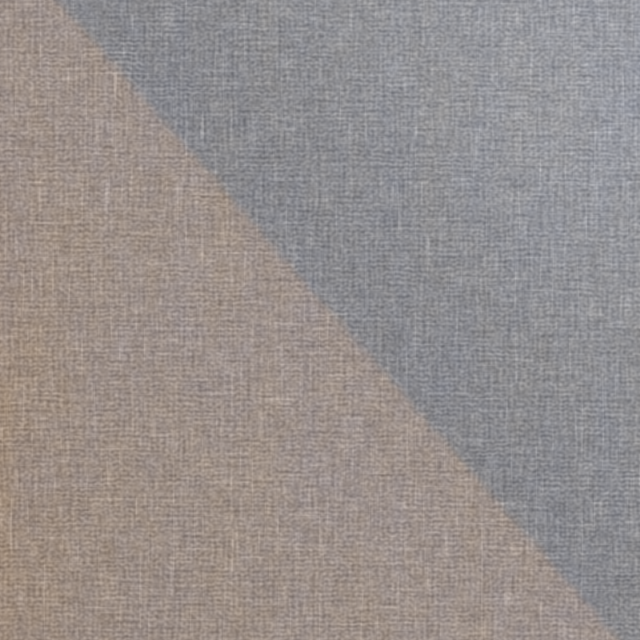
Reproduce this texture procedurally as a WebGL 2 fragment shader.

```glsl
#version 300 es
precision highp float;

uniform vec2 u_resolution;
out vec4 fragColor;

// Shadow boundary: a straight diagonal from top left to bottom right
const vec2 EDGE_TOP = vec2(0.090, 1.0);
const vec2 EDGE_BOTTOM = vec2(0.968, 0.0);
const float EDGE_SOFTNESS = 0.011;
const float EDGE_WOBBLE = 0.006;

// Light on the cloth
const vec3 WARM_EDGE = vec3(0.617, 0.570, 0.547);
const vec3 WARM_FAR = vec3(0.608, 0.553, 0.516);
const vec3 WARM_RIM = vec3(0.010, -0.006, -0.024);
const vec3 COOL_EDGE = vec3(0.533, 0.533, 0.549);
const vec3 COOL_FAR = vec3(0.582, 0.583, 0.595);
const vec3 COOL_GLOW = vec3(0.022, 0.028, 0.042);
const vec2 GLOW_CENTRE = vec2(1.0, 0.88);
const vec3 MOTTLE_TINT = vec3(0.016, 0.005, -0.020);

// Weave
const float THREADS = 128.0;
const float ROW_DEPTH = 0.027;
const float COLUMN_DEPTH = 0.014;
const float FIBRE_DEPTH = 0.072;
const float GRAIN_DEPTH = 0.105;
const float SLUB_LIGHT = 0.060;
const float TAU = 6.2831853;

vec2 hashGradient(ivec2 cell) {
    uvec2 q = uvec2(cell) * uvec2(1597334677u, 3812015801u);
    uint n = (q.x ^ q.y) * 1597334677u;
    n = (n ^ (n >> 15)) * 2246822519u;
    n ^= n >> 13;
    float angle = float(n >> 8) / 16777216.0 * TAU;
    return vec2(cos(angle), sin(angle));
}

float gradientNoise(vec2 p) {
    ivec2 i = ivec2(floor(p));
    vec2 f = fract(p);
    vec2 w = f * f * f * (f * (f * 6.0 - 15.0) + 10.0);
    float a = dot(hashGradient(i), f);
    float b = dot(hashGradient(i + ivec2(1, 0)), f - vec2(1, 0));
    float c = dot(hashGradient(i + ivec2(0, 1)), f - vec2(0, 1));
    float d = dot(hashGradient(i + ivec2(1, 1)), f - vec2(1, 1));
    return mix(mix(a, b, w.x), mix(c, d, w.x), w.y);
}

// Threads along x: two octaves of stretched noise
float fibres(vec2 p, float seed) {
    float sum = 0.0, amplitude = 0.65;
    vec2 scale = vec2(16.0, THREADS * 1.15);
    for (int i = 0; i < 2; i++) {
        sum += amplitude * gradientNoise(p * scale + seed);
        scale *= vec2(2.6, 0.8);
        amplitude *= 0.7;
        seed += 31.7;
    }
    return sum;
}

// Sparse pale threads, thin and broken, that run along x
float slubs(vec2 p, float seed) {
    float n = gradientNoise(p * vec2(11.0, THREADS * 1.2) + seed);
    float broken = 0.8 + 0.9 * gradientNoise(p * vec2(60.0, 40.0) + seed);
    return smoothstep(0.22, 0.58, n) * broken;
}

float weave(vec2 p) {
    vec2 bend = vec2(gradientNoise(p * vec2(30.0, 14.0) + 7.3),
                     gradientNoise(p * vec2(14.0, 30.0) + 51.9));
    vec2 phase = TAU * (p * THREADS + 0.7 * bend);
    float patchy = 0.8 + 0.8 * gradientNoise(p * 18.0 + 17.1);

    float height = ROW_DEPTH * patchy * sin(phase.y + 0.6 * sin(phase.x * 0.5));
    height += COLUMN_DEPTH * (1.6 - patchy) * sin(phase.x);
    height += FIBRE_DEPTH * (fibres(p, 3.7) + fibres(p.yx, 83.2));
    height += GRAIN_DEPTH * gradientNoise(p * THREADS * vec2(1.25, 1.4) + 29.4);
    height += SLUB_LIGHT * (0.8 * slubs(p, 11.6) + slubs(p.yx, 67.8));
    return height - 0.005;
}

vec3 warmLight(vec2 p, float depth) {
    vec3 colour = mix(WARM_EDGE, WARM_FAR, smoothstep(0.05, 0.62, depth));
    float rim = exp(-p.x * 9.0) * (1.0 - 0.7 * smoothstep(0.45, 0.95, p.y));
    return colour + WARM_RIM * rim;
}

vec3 coolLight(vec2 p, float depth) {
    vec3 colour = mix(COOL_EDGE, COOL_FAR, smoothstep(-0.03, 0.50, depth));
    vec2 q = (p - GLOW_CENTRE) / vec2(0.30, 0.26);
    return colour + COOL_GLOW * exp(-dot(q, q));
}

void main() {
    vec2 p = gl_FragCoord.xy / u_resolution;

    // Signed distance, positive on the cool side
    vec2 along = normalize(EDGE_BOTTOM - EDGE_TOP);
    float side = dot(p - EDGE_TOP, vec2(-along.y, along.x));
    float boundary = side + EDGE_WOBBLE * gradientNoise(p * 40.0 + 5.5);
    float cool = smoothstep(-EDGE_SOFTNESS, EDGE_SOFTNESS, boundary);
    vec3 colour = mix(warmLight(p, max(-side, 0.0)), coolLight(p, max(side, 0.0)), cool);

    // Broad mottling, stretched along the upright threads
    float mottle = gradientNoise(p * vec2(15.0, 5.0) + 41.3)
                 + 0.8 * gradientNoise(p * vec2(44.0, 34.0) + 9.1);
    colour += MOTTLE_TINT * mottle * mix(1.0, 0.6, cool);

    colour += weave(p) * vec3(1.0, 0.99, 0.96);
    fragColor = vec4(clamp(colour, 0.0, 1.0), 1.0);
}
```
